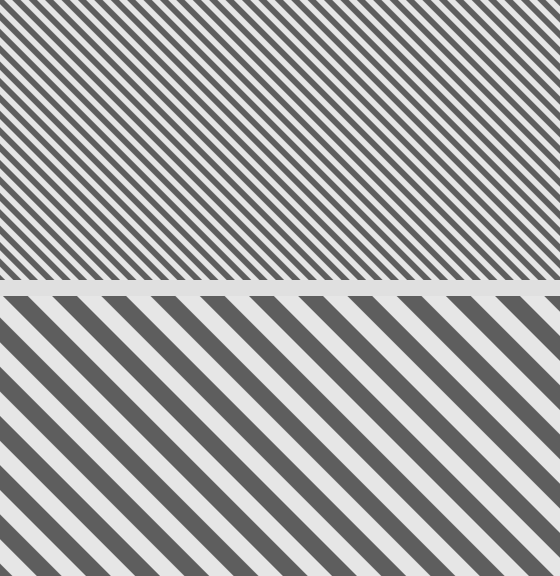
Top, the full canvas; bottom, a detail of the centre.
Give the GLSL for this pattern, as a Shadertoy shader.

```glsl
// Signed distance to the nearest dark band, negative inside
float bandDistance(float across, float period, float bandWidth) {
    float offset = (fract(across / period + 0.5) - 0.5) * period;
    return abs(offset) - 0.5 * bandWidth;
}

void mainImage(out vec4 fragColor, in vec2 fragCoord) {
    vec2 uv = fragCoord / iResolution.y;

    // Diagonals fall to the right, with one band through the top left corner
    float across = uv.x + uv.y - 1.0;
    float period = 15.0 / 256.0;
    float dist = bandDistance(across, period, 0.505 * period);

    // A pixel spans two steps along the diagonal axis
    float pixel = 1.0 / iResolution.y;
    float light = smoothstep(-pixel, pixel, dist);

    vec3 charcoal = vec3(0.37);
    vec3 paleGray = vec3(0.90);
    fragColor = vec4(mix(charcoal, paleGray, light), 1.0);
}
```
